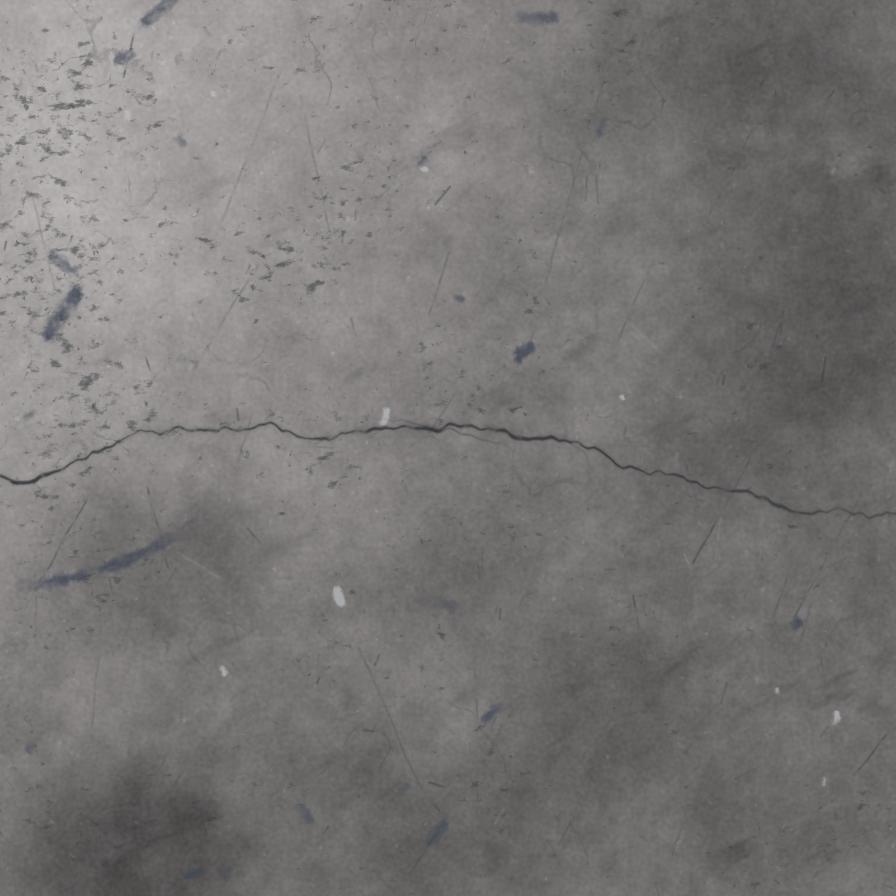
Reproduce this texture procedurally as a WebGL 2 fragment shader.

```glsl
#version 300 es
precision highp float;
// Worn concrete floor: a soft light falloff with mottled grain, covered in
// flecks, pits, scratches, blue scuffs and pale chips, and split by one long
// wandering crack. Gradient noise shapes the stains; hashed loops scatter marks.
uniform vec2 u_resolution;
out vec4 fragColor;

vec2 hash2(vec2 p) {
    vec3 q = fract(p.xyx * vec3(0.1031, 0.1030, 0.0973));
    q += dot(q, q.yzx + 33.33);
    return fract((q.xx + q.yz) * q.zy);
}

float corner(vec2 cell, vec2 offset) {
    return dot(hash2(cell) * 2.0 - 1.0, offset);
}

float gradientNoise(vec2 p) {
    vec2 i = floor(p), f = fract(p), e = vec2(1.0, 0.0);
    vec2 u = f * f * f * (f * (f * 6.0 - 15.0) + 10.0);
    return mix(mix(corner(i, f), corner(i + e, f - e), u.x),
               mix(corner(i + e.yx, f - e.yx), corner(i + 1.0, f - 1.0), u.x), u.y);
}

float fbm(vec2 p) {
    float sum = 0.0, amp = 1.0;
    for (int i = 0; i < 4; i++) {
        sum += amp * gradientNoise(p);
        p = mat2(1.6, 1.2, -1.2, 1.6) * p + 7.3;
        amp *= 0.6;
    }
    return sum;
}

float segment(vec2 p, vec2 a, vec2 b) {
    vec2 d = b - a;
    return length(p - a - d * clamp(dot(p - a, d) / dot(d, d), 0.0, 1.0));
}

// Coverage of a soft-edged stroke at distance d
float stroke(float d, float radius, float blur) {
    return 1.0 - smoothstep(radius - blur, radius + blur, d);
}

// Soft round stain around a centre
float stain(vec2 p, vec2 center, float radius) {
    return 1.0 - smoothstep(0.1 * radius, radius, length(p - center));
}

float crackHeight(float x) {
    float y = 0.465 + 0.055 * smoothstep(0.02, 0.16, x) - 0.1 * smoothstep(0.45, 1.05, x);
    y += 0.02 * gradientNoise(vec2(x * 8.0, 2.5)) + 0.014 * gradientNoise(vec2(x * 27.0, 5.5));
    return y + 0.007 * gradientNoise(vec2(x * 75.0, 8.5));
}

void main() {
    vec2 p = gl_FragCoord.xy / u_resolution.y;
    vec2 wobble = vec2(gradientNoise(p * 22.0), gradientNoise(p * 22.0 + 50.0));
    float grain = gradientNoise(p * 190.0 + 3.0);
    float rough = fbm(p * 55.0 + 11.0);
    float patches = fbm(p * 5.0 + 23.0);
    float mottle = fbm(p * 17.0 + 47.0);

    // Light from the upper left, darker stains elsewhere
    float lit = 1.0 - smoothstep(0.0, 1.0, length(p - vec2(-0.05, 0.88)));
    float tone = 0.421 + 0.25 * lit + 0.08 * patches + 0.042 * mottle + 0.036 * rough + 0.04 * grain;
    vec2 warped = p + 0.03 * wobble + 0.04 * patches;
    tone -= 0.13 * stain(warped, vec2(0.14, 0.05), 0.16);
    tone -= 0.11 * stain(warped, vec2(0.17, 0.39), 0.18);
    tone -= 0.07 * stain(warped, vec2(0.94, 0.68), 0.28);
    tone -= 0.05 * stain(warped, vec2(0.85, 0.98), 0.2);
    tone -= 0.04 * stain(warped, vec2(0.68, 0.23), 0.16);
    tone += 0.06 * smoothstep(0.75, 0.95, p.x) * stroke(abs(warped.y - 0.83), 0.02, 0.04);
    float smear = fbm(mat2(6.0, -9.0, 4.0, 19.0) * p + 15.0);
    tone -= 0.07 * smoothstep(0.25, 0.8, smear + 0.2 * rough);
    vec3 color = tone * vec3(1.014, 0.992, 0.985);
    vec3 soot = vec3(0.23, 0.24, 0.25);

    // Clustered flecks and ragged pits, densest where the floor is bright
    float cluster = gradientNoise(p * 6.5 + 31.0) + 0.35 * lit;
    float fleck = fbm(mat2(0.8, 0.5, -0.9, 1.2) * p * 56.0 + 70.0) + 0.65 * cluster;
    color = mix(color, soot, 0.55 * smoothstep(0.42, 1.0, fleck));
    float pit = fbm(mat2(0.9, -0.4, 0.3, 0.7) * p * 95.0 + 90.0) + 0.3 * cluster;
    color = mix(color, soot, 0.5 * smoothstep(0.5, 0.95, pit));
    color += 0.07 * smoothstep(0.4, 0.9, fbm(p * 80.0 + 130.0));

    // Faint broken hairlines along the zero lines of noise
    float vein = abs(gradientNoise(p * 14.0 + 0.35 * wobble + 40.0) + 0.06 * rough);
    float veinMask = smoothstep(0.1, 0.5, gradientNoise(p * 9.0 + 61.0) + 0.5 * rough);
    color = mix(color, soot, 0.22 * veinMask * (1.0 - smoothstep(0.0, 0.035, vein)));

    // Scratches, mostly upright and short, a few of them pale
    for (int i = 0; i < 150; i++) {
        vec2 place = hash2(vec2(i, 3.0)), kind = hash2(vec2(i, 17.0)), look = hash2(vec2(i, 29.0));
        float angle = kind.x < 0.5 ? 1.45 + 0.9 * (look.x - 0.5) : 6.28 * look.x;
        vec2 reach = mix(0.005, 0.12, pow(kind.y, 5.0)) * vec2(cos(angle), sin(angle));
        float d = segment(p + 0.003 * wobble + 0.001 * rough, place - reach, place + reach);
        float wear = smoothstep(-0.4, 0.5, rough + mottle) * mix(0.2, 0.65, look.y * look.y);
        vec3 ink = kind.x > 0.93 ? vec3(0.64) : soot;
        color = mix(color, ink, wear * stroke(d, 0.0011, 0.0016));
    }

    // Blue scuffs with worn, ragged edges, plus one curved sweep
    float paint = smoothstep(-0.7, 0.35, mottle + 0.6 * rough);
    for (int i = 0; i < 20; i++) {
        vec2 place = hash2(vec2(i, 43.0)), kind = hash2(vec2(i, 57.0));
        float angle = 2.4 * (kind.x - 0.5), size = pow(kind.y, 4.0);
        vec2 reach = mix(0.003, 0.03, size) * vec2(cos(angle), sin(angle));
        float d = segment(p + 0.006 * wobble, place - reach, place + reach) + 0.007 * rough;
        float mark = paint * stroke(d, mix(0.004, 0.008, size), 0.004);
        color = mix(color, vec3(0.24, 0.27, 0.33), mark * mix(0.45, 0.8, kind.x));
    }
    float sweep = abs(p.y - 0.345 - 1.5 * p.x * p.x + 0.006 * wobble.x) + 0.006 * rough;
    float ends = smoothstep(0.015, 0.025, p.x) * (1.0 - smoothstep(0.21, 0.225, p.x));
    color = mix(color, vec3(0.24, 0.27, 0.33), 0.75 * ends * paint * stroke(sweep, 0.007, 0.004));

    // Pale chips of plaster
    for (int i = 0; i < 10; i++) {
        vec2 place = hash2(vec2(i, 71.0)), kind = hash2(vec2(i, 83.0));
        vec2 reach = vec2(0.8 * kind.x - 0.4, 1.0) * 0.010 * kind.y * kind.y;
        float d = segment(p + 0.01 * wobble, place - reach, place + reach + 0.0005) + 0.006 * rough;
        color = mix(color, vec3(0.74, 0.75, 0.77), 0.7 * stroke(d, 0.001 + 0.003 * kind.y, 0.0025));
    }

    // Main crack with a faint halo, and a thin strand that splits and rejoins
    float offset = p.y - crackHeight(p.x) + 0.0015 * rough;
    float width = 0.0013 + 0.002 * gradientNoise(vec2(p.x * 30.0, 1.5));
    float strand = abs(offset + 0.035 * gradientNoise(vec2(p.x * 9.0, 12.5)));
    float split = smoothstep(-0.1, 0.12, gradientNoise(vec2(p.x * 5.0, 20.5)));
    float depth = mix(0.8, 0.5, smoothstep(0.75, 0.95, p.x)) * smoothstep(-0.9, 0.1, rough);
    color = mix(color, soot, 0.25 * stroke(abs(offset), 0.002, 0.005));
    color = mix(color, soot, 0.5 * split * stroke(strand, 0.001, 0.0018));
    color = mix(color, vec3(0.18, 0.19, 0.20), depth * stroke(abs(offset), width, 0.0018));

    fragColor = vec4(color, 1.0);
}
```
